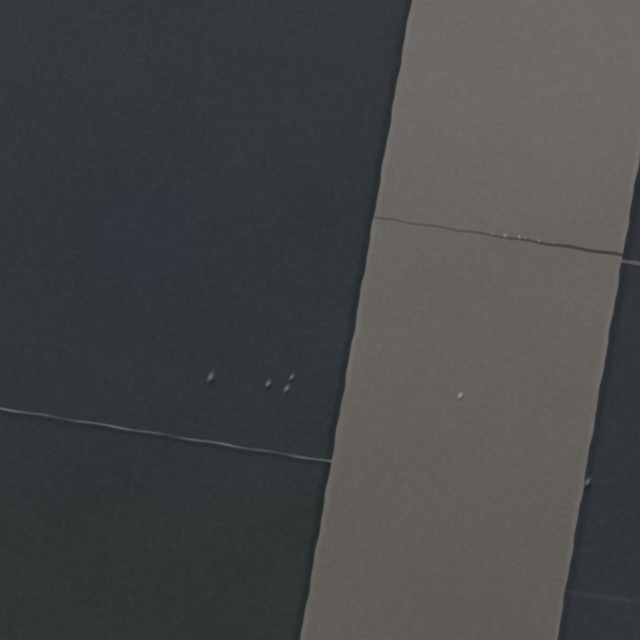
A WebGL 2 fragment shader for this texture:

```glsl
#version 300 es
precision highp float;
// Dark slate paving crossed by a slanted pale stone band, with joints and chips.
#define BAND_LEFT vec2(0.4690, 0.1738)
#define BAND_RIGHT vec2(0.8705, 0.1710)
#define SLATE_JOINT vec2(0.3620, -0.1610)
#define BAND_JOINT vec2(0.7500, -0.1530)
#define EDGE_SOFTNESS 0.0018
#define GRAIN_CELLS 150.0
#define GRAIN_AMOUNT 0.022
#define MOTTLE_AMOUNT 0.006

uniform vec2 u_resolution;
out vec4 outColor;

vec2 hash2(vec2 p) {
    vec3 q = fract(p.xyx * vec3(0.1031, 0.1030, 0.0973));
    q += dot(q, q.yzx + 33.33);
    return fract((q.xx + q.yz) * q.zy);
}

// Distance to the nearest jittered cell point
float cellular(vec2 p) {
    vec2 cell = floor(p), f = fract(p);
    float nearest = 2.0;
    for (int j = -1; j <= 1; j++)
    for (int i = -1; i <= 1; i++) {
        vec2 o = vec2(i, j);
        nearest = min(nearest, length(o + hash2(cell + o) - f));
    }
    return nearest;
}

// Layered sines, each octave rotated and bent by the last
float mottle(vec2 p) {
    float sum = 0.0, amp = 0.5;
    for (int i = 0; i < 4; i++) {
        sum += amp * sin(p.x + 1.3 * sin(p.y)) * cos(p.y * 0.9);
        p = mat2(1.5, 1.1, -1.1, 1.5) * p + 2.7;
        amp *= 0.65;
    }
    return sum;
}

// Signed distances to a steep line x = a + b*y and a shallow line y = a + b*x
float steepLine(vec2 p, vec2 ab) { return (p.x - ab.x - ab.y * p.y) * inversesqrt(1.0 + ab.y * ab.y); }
float shallowLine(vec2 p, vec2 ab) { return (p.y - ab.x - ab.y * p.x) * inversesqrt(1.0 + ab.y * ab.y); }

float stroke(float d, float halfWidth, float soft) {
    return 1.0 - smoothstep(halfWidth - soft, halfWidth + soft, abs(d));
}
float glow(float d, float width) { return exp(-d * d / (width * width)); }

void main() {
    vec2 uv = gl_FragCoord.xy / u_resolution;
    float soft = max(EDGE_SOFTNESS, 0.7 / min(u_resolution.x, u_resolution.y));
    float wobble = 0.0008 * sin(uv.y * 61.0) + 0.0005 * sin(uv.y * 137.0 + 1.0);
    float left = steepLine(uv, BAND_LEFT) + wobble;
    float right = steepLine(uv, BAND_RIGHT) - wobble;
    float inBand = smoothstep(-soft, soft, left) * (1.0 - smoothstep(-soft, soft, right));
    float onLeft = 1.0 - smoothstep(-soft, soft, left);
    float onRight = smoothstep(-soft, soft, right);

    // Slate: neutral top, bluish middle, greener foot
    vec3 slate = mix(vec3(0.186, 0.206, 0.208), vec3(0.190, 0.212, 0.226), smoothstep(0.1, 0.5, uv.y));
    slate = mix(slate, vec3(0.212, 0.226, 0.232), smoothstep(0.55, 1.0, uv.y));
    slate += vec3(0.0, 0.0, 0.018) * glow(length(uv - vec2(0.23, 0.65)), 0.09);
    slate = mix(slate, vec3(0.196, 0.208, 0.226), onRight);

    // Pale band: lighter towards the top
    vec3 stone = mix(vec3(0.370, 0.356, 0.340), vec3(0.396, 0.382, 0.366), smoothstep(0.0, 0.55, uv.y));
    stone = mix(stone, vec3(0.424, 0.408, 0.396), smoothstep(0.5, 0.9, uv.y));
    vec3 color = mix(slate, stone, inBand);

    // Surface texture
    float grain = cellular(uv * GRAIN_CELLS) - 0.45;
    grain += 0.6 * (cellular(uv * GRAIN_CELLS * 0.43 + 17.0) - 0.45);
    color += GRAIN_AMOUNT * grain + MOTTLE_AMOUNT * mottle(uv * 14.0);

    // Contact shadows and worn rims along the band
    color -= 0.035 * onLeft * glow(left + 0.005, 0.006);
    color -= 0.030 * onRight * glow(right - 0.006, 0.006);
    float rimWear = 0.7 + 0.3 * sin(uv.y * 43.0 + 2.0 * sin(uv.y * 19.0));
    color += 0.035 * inBand * rimWear * (glow(left - 0.004, 0.004) + glow(right + 0.004, 0.004));

    // Pale joint in the left slate, brighter in patches
    float joint = shallowLine(uv, SLATE_JOINT) + 0.0007 * sin(uv.x * 70.0);
    float patches = 0.65 + 0.25 * sin(uv.x * 38.0 + 1.2) + 0.15 * sin(uv.x * 111.0);
    color += vec3(0.20, 0.19, 0.17) * patches * onLeft * stroke(joint, 0.0018, soft);
    color -= 0.025 * onLeft * glow(joint + 0.006, 0.004);

    // Dark joint across the band, crumbling towards its right end
    joint = shallowLine(uv, BAND_JOINT) + 0.0008 * sin(uv.x * 90.0);
    float crumble = smoothstep(0.68, 0.97, uv.x);
    color -= (0.075 + 0.07 * crumble) * inBand * stroke(joint, 0.0016 + 0.001 * crumble, soft);
    float chips = smoothstep(0.1, 0.8, sin(uv.x * 420.0) * sin(uv.x * 173.0));
    color += 0.14 * chips * glow(uv.x - 0.81, 0.045) * inBand * glow(joint - 0.003, 0.003);

    // Right slate: reddish joint and a faint lower one
    color += vec3(0.17, 0.13, 0.13) * onRight * stroke(shallowLine(uv, vec2(0.741, -0.153)), 0.003, soft);
    color += 0.025 * onRight * glow(shallowLine(uv, vec2(0.188, -0.128)), 0.004);

    // Small chips: position and radius
    vec3 specks[6] = vec3[6](vec3(0.329, 0.411, 0.0055), vec3(0.419, 0.401, 0.0045),
        vec3(0.448, 0.393, 0.0045), vec3(0.456, 0.411, 0.0038),
        vec3(0.719, 0.382, 0.0036), vec3(0.918, 0.247, 0.0050));
    for (int i = 0; i < 6; i++) {
        vec2 d = uv - specks[i].xy;
        d.x -= 0.35 * d.y;
        float r = specks[i].z;
        color += 0.24 * glow(length(d * vec2(1.35, 0.85)), r);
        color -= 0.06 * glow(length(d - vec2(0.6, -1.3) * r), r);
    }
    outColor = vec4(clamp(color, 0.0, 1.0), 1.0);
}
```
